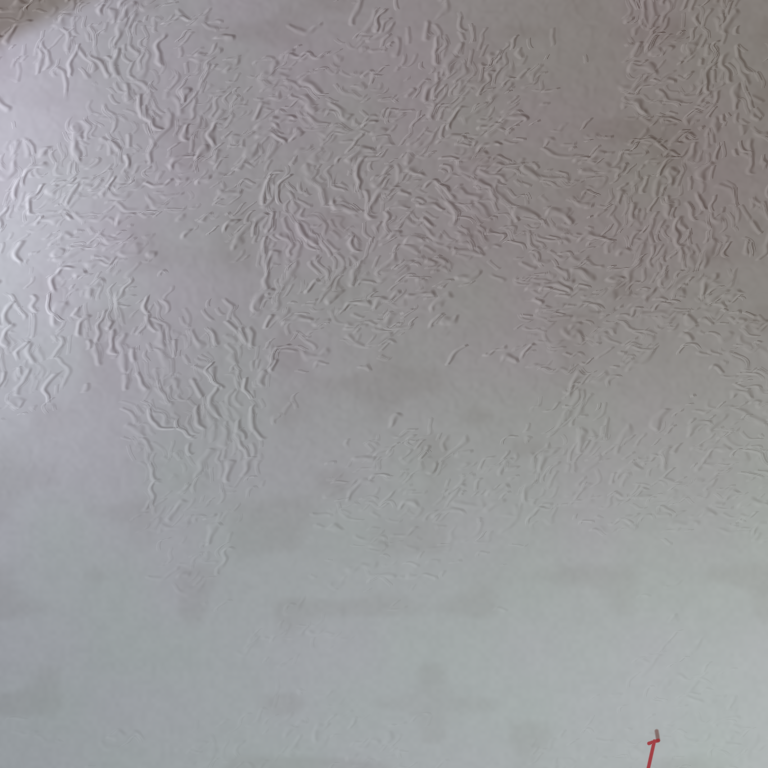
Reproduce this texture procedurally as a WebGL 1 fragment shader.

```glsl
precision highp float;
// Stippled plaster ceiling: short fanned ridges raked by window light from the left.
uniform vec2 u_resolution;

#define RIDGE_CELLS 37.0
#define CRUMB_CELLS 66.0
#define PATCH_SCALE 8.0
#define FLOW_SCALE 7.0
#define LIGHT_DIR vec2(-0.94, -0.34)
#define EMBOSS_STEP 0.0024
#define HIGHLIGHT 0.13
#define SHADOW 0.19
#define GRAIN 0.022

vec2 hash2(vec2 p) {
  vec3 a = fract(vec3(p.xyx) * vec3(0.1031, 0.1030, 0.0973));
  a += dot(a, a.yzx + 33.33);
  return fract((a.xx + a.yz) * a.zy);
}

float noise(vec2 p) {
  vec2 i = floor(p), f = fract(p);
  f = f * f * (3.0 - 2.0 * f);
  float low = mix(hash2(i).x, hash2(i + vec2(1, 0)).x, f.x);
  float high = mix(hash2(i + vec2(0, 1)).x, hash2(i + vec2(1, 1)).x, f.x);
  return mix(low, high, f.y);
}

// Ridge direction: steep and swirling above, nearly level at the foot.
float flowAngle(vec2 p) {
  float swirl = (noise(p * FLOW_SCALE + 41.0) - 0.5) * 3.6;
  float upper = smoothstep(0.1, 0.55, p.y - 0.2 * p.x);
  return mix(0.3, 1.25 - 0.3 * p.x, upper) + swirl * mix(0.3, 1.0, upper);
}

// Chance that a ridge stands at p.
float patchDensity(vec2 p) {
  float n = noise(p * PATCH_SCALE + 7.0) * 0.7 + noise(p * PATCH_SCALE * 2.3) * 0.3;
  return smoothstep(0.32, 0.62, n) * mix(0.45, 0.95, smoothstep(0.1, 0.6, p.y));
}

// Height of scattered, bent strokes, one per jittered cell.
float strokes(vec2 p, float cells, float seed) {
  vec2 q = p * cells, cell = floor(q);
  float height = 0.0;
  for (int j = -1; j <= 1; j++) {
    for (int i = -1; i <= 1; i++) {
      vec2 id = cell + vec2(float(i), float(j));
      vec2 jitter = hash2(id + seed), shape = hash2(id + seed + 57.0);
      vec2 kind = hash2(id + seed + 113.0);
      vec2 centre = id + jitter;
      float angle = flowAngle(centre / cells) + (kind.x - 0.5) * 1.1;
      float c = cos(angle), s = sin(angle);
      vec2 d = mat2(c, -s, s, c) * (q - centre);
      d.y += (shape.y - 0.5) * 1.4 * d.x * d.x;
      float halfLength = mix(0.15, 0.72, shape.x);
      float width = mix(0.13, 0.25, jitter.y);
      float dist = length(vec2(max(abs(d.x) - halfLength, 0.0), d.y));
      float bump = 1.0 - smoothstep(0.0, width, dist);
      float present = step(kind.y, patchDensity(centre / cells));
      height = max(height, bump * present * mix(0.4, 1.0, shape.y));
    }
  }
  return height;
}

float relief(vec2 p) {
  vec2 wobble = vec2(noise(p * 85.0), noise(p * 85.0 + 19.0)) - 0.5;
  p += wobble * 0.009;
  float ridges = strokes(p, RIDGE_CELLS, 3.0) * mix(1.0, 0.7, p.x);
  float crumbs = strokes(p, CRUMB_CELLS, 211.0) * mix(0.4, 0.65, p.x);
  return max(ridges, crumbs) + 0.14 * noise(p * 120.0);
}

// Broad light: cool window at the left, warm shade at the upper right.
vec3 wallTone(vec2 p) {
  vec3 top = mix(vec3(0.60, 0.59, 0.615), vec3(0.52, 0.49, 0.48), smoothstep(0.0, 0.95, p.x));
  vec3 foot = mix(vec3(0.585, 0.605, 0.62), vec3(0.685, 0.71, 0.705), p.x);
  vec3 tone = mix(foot, top, smoothstep(0.05, 0.8, p.y));
  vec2 fall = (p - vec2(-0.03, 0.72)) / vec2(0.2, 0.33);
  tone += vec3(0.16, 0.165, 0.185) * exp(-dot(fall, fall));
  float corner = smoothstep(-0.015, 0.025, p.y - 0.94 - 0.5 * p.x);
  return mix(tone, vec3(0.49, 0.46, 0.44), corner * 0.85);
}

float segment(vec2 p, vec2 a, vec2 b) {
  vec2 d = b - a;
  return length(p - a - d * clamp(dot(p - a, d) / dot(d, d), 0.0, 1.0));
}

void main() {
  vec2 p = gl_FragCoord.xy / u_resolution;
  vec3 color = wallTone(p);

  // Raked relief, fading towards the foot.
  vec2 offset = LIGHT_DIR * EMBOSS_STEP;
  float slope = relief(p - offset) - relief(p + offset);
  float strength = mix(0.2, 1.0, smoothstep(0.12, 0.72, p.y));
  color += vec3(1.0, 1.0, 1.02) * max(slope, 0.0) * HIGHLIGHT * strength * mix(1.1, 0.65, p.x);
  color -= vec3(0.92, 1.0, 1.04) * max(-slope, 0.0) * SHADOW * strength;

  // Faint stains, colour blotches and fine grain.
  float stain = smoothstep(0.62, 0.9, noise(p * vec2(16.0, 24.0) + 5.0));
  color -= vec3(0.02, 0.024, 0.026) * stain;
  color += vec3(0.012, -0.006, 0.012) * (noise(p * 13.0 + 71.0) - 0.5);
  color += GRAIN * (noise(p * 170.0) * 0.6 + noise(p * 60.0) * 0.4 - 0.5);

  // Small red hooked thread at the lower right edge.
  float thread = segment(p, vec2(0.842, -0.01), vec2(0.852, 0.035));
  thread = min(thread, segment(p, vec2(0.845, 0.032), vec2(0.857, 0.036)));
  float hook = segment(p, vec2(0.857, 0.036), vec2(0.855, 0.048));
  color = mix(color, vec3(0.45, 0.32, 0.30), 0.7 * (1.0 - smoothstep(0.001, 0.004, hook)));
  color = mix(color, vec3(0.62, 0.17, 0.19), 0.85 * (1.0 - smoothstep(0.001, 0.0035, thread)));

  gl_FragColor = vec4(clamp(color, 0.0, 1.0), 1.0);
}
```
